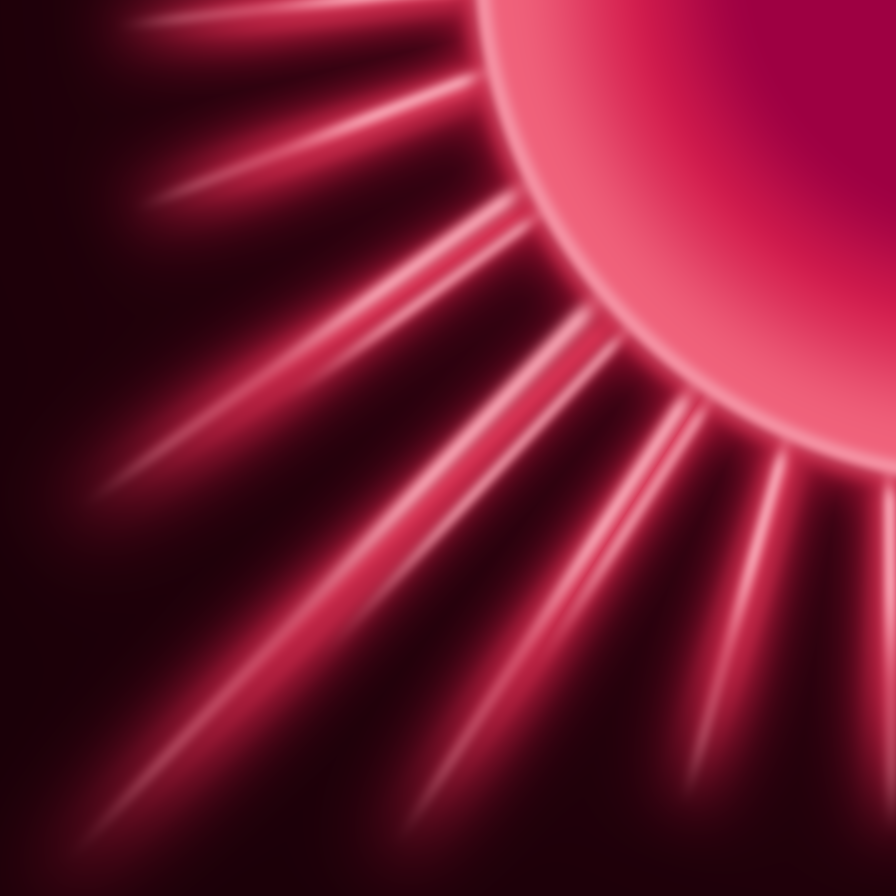
Give the GLSL for this background, as a WebGL 1 fragment shader.

```glsl
precision highp float;
// Glowing crimson disc in the upper right corner, with soft neon rays fanning out below it.

uniform vec2 u_resolution;

const vec2 DISC_CENTRE = vec2(1.120, 1.048);
const float DISC_RADIUS = 0.5885;
const int RAY_COUNT = 7;

const vec3 NIGHT = vec3(0.095, 0.0, 0.028);
const vec3 WINE = vec3(0.23, 0.008, 0.075);
const vec3 DEEP_RED = vec3(0.57, 0.045, 0.17);
const vec3 CRIMSON = vec3(0.85, 0.20, 0.33);
const vec3 PINK = vec3(0.97, 0.64, 0.70);
const vec3 DISC_ROSE = vec3(0.94, 0.38, 0.48);
const vec3 DISC_RED = vec3(0.83, 0.11, 0.30);
const vec3 DISC_MAGENTA = vec3(0.62, 0.0, 0.26);

// Soft bell curve, one at x = 0
float bell(float x, float width) {
  float q = x / width;
  return exp(-q * q);
}

// Falls from one to zero between the two positions
float fadeOut(float from, float to, float x) {
  return 1.0 - smoothstep(from, to, x);
}

// Unit vector pointing left at zero degrees, turning downwards
vec2 heading(float degrees) {
  float a = radians(degrees);
  return -vec2(cos(a), sin(a));
}

// Light of one ray: x = wide halo, y = inner body, z = bright filaments
vec3 rayLight(vec2 p, vec2 base, vec2 dir, float len, float spread) {
  vec2 rel = p - base;
  float along = dot(rel, dir);
  float across = dot(rel, vec2(-dir.y, dir.x));
  float t = along / len;
  float grow = clamp(t, 0.0, 1.0);

  float start = smoothstep(-0.03, 0.04, along);
  float width = mix(0.040, 0.058 + 0.016 * spread, grow);
  float halo = bell(across - 0.004, width) * fadeOut(0.55, 1.20, t);
  float fibre = 0.94 + 0.06 * sin(across * 230.0 + t * 4.0);
  float body = bell(across - 0.003, width * 0.58) * fadeOut(0.35, 1.08, t) * fibre;

  // The first filament bends to the axis, the second drifts outwards
  float gap = 0.024 * spread;
  float first = bell(across + gap * (1.0 - grow), 0.0085 + 0.004 * spread * (1.0 - grow));
  first *= 0.28 * fadeOut(0.80, 1.02, t) + 0.62 * fadeOut(0.30, 0.62, t);
  float second = bell(across - gap * (1.0 + 1.2 * grow), 0.0085);
  second *= 0.72 * fadeOut(0.28, 0.60, t) * smoothstep(0.1, 0.5, spread);
  return vec3(halo, body, max(first, second)) * start;
}

// Strongest light over the whole fan of rays
vec3 fanLight(vec2 p) {
  vec3 light = vec3(0.0);
  for (int k = 0; k < RAY_COUNT; k++) {
    float i = float(k);
    float wave = sin((i - 1.0) * 0.6283);
    float rimAngle = 0.1 + 12.9 * i + 4.0 * wave * wave + 1.5 * max(0.0, 1.0 - i);
    float turn = 6.6 + 14.0 * i - 6.7 * bell(i - 3.9, 1.12);
    float len = 0.404 + 0.456 * bell(i - 3.0, 1.12);
    float spread = bell(i - 2.8, 1.41);
    vec2 base = DISC_CENTRE + DISC_RADIUS * heading(rimAngle);
    light = max(light, rayLight(p, base, heading(turn), len, spread));
  }
  return light;
}

// Disc shading by depth below its rim
vec3 discColour(float depth) {
  vec3 colour = mix(DISC_ROSE, DISC_RED, smoothstep(0.03, 0.20, depth));
  return mix(colour, DISC_MAGENTA, smoothstep(0.15, 0.31, depth));
}

void main() {
  vec2 p = gl_FragCoord.xy / u_resolution;
  float edge = length(p - DISC_CENTRE) - DISC_RADIUS;

  // Dark surroundings, warmer close to the disc
  vec3 colour = mix(NIGHT, WINE, exp(-max(edge, 0.0) * 3.2));
  colour = mix(colour, DEEP_RED, 0.85 * bell(max(edge, 0.0), 0.040));

  // Rays
  vec3 light = fanLight(p);
  colour = mix(colour, DEEP_RED, light.x);
  colour = mix(colour, CRIMSON, 0.92 * light.y);
  colour = mix(colour, PINK, light.z);

  // Disc and its luminous rim
  colour = mix(colour, discColour(-edge), fadeOut(-0.006, 0.008, edge));
  colour = mix(colour, CRIMSON, 0.55 * bell(edge - 0.008, 0.014));
  colour = mix(colour, PINK, 0.70 * bell(edge + 0.006, 0.011));

  gl_FragColor = vec4(colour, 1.0);
}
```
